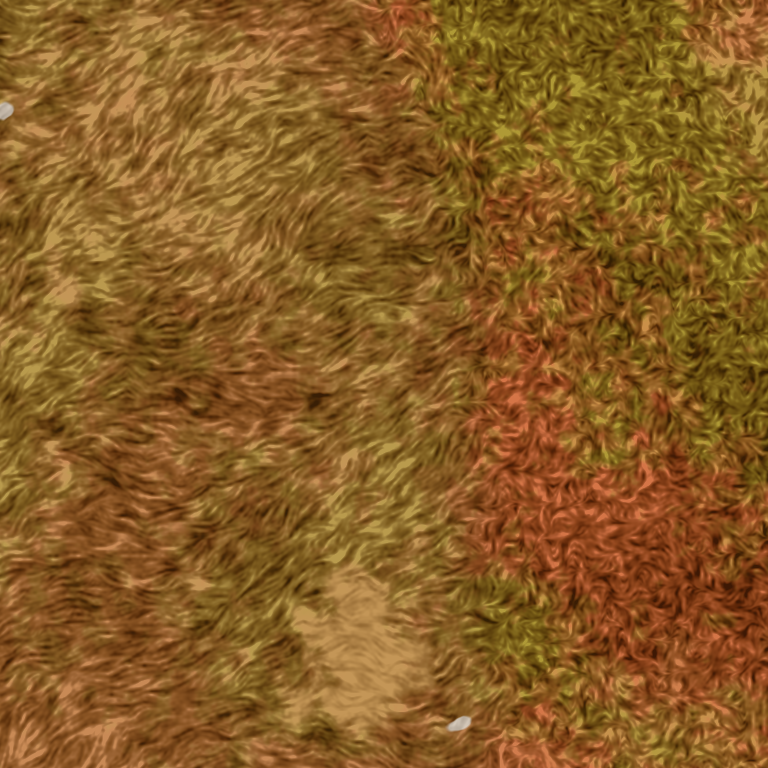
Reproduce this texture procedurally as a Shadertoy shader.

```glsl
// Dry grassy ground: streaky straw, curly green and red moss, bare sandy patches.

const float GRAIN_SCALE  = 210.0;   // fibres across the canvas
const float STRAW_LENGTH = 0.0085;  // half length of a straw streak
const float MOSS_LENGTH  = 0.0055;  // half length of a moss fibre
const float STRAW_TILT   = 0.3;     // radians
const float GRAIN_WEIGHT = 0.78;
const float CLUMP_WEIGHT = 0.38;
const float PATCH_WEIGHT = 0.28;
const float BASE_TONE    = -0.22;
const float TONE_STEP    = 0.92;    // tone distance between colour stops

const vec3 GROUND[6] = vec3[6](
    vec3(0.22, 0.12, 0.02),   // deep gaps
    vec3(0.35, 0.20, 0.04),   // shadow
    vec3(0.45, 0.29, 0.095),  // brown
    vec3(0.53, 0.36, 0.14),   // ochre
    vec3(0.61, 0.44, 0.22),   // straw
    vec3(0.77, 0.59, 0.34));  // sand
const vec3 GREEN_TINT  = vec3(0.86, 1.07, 0.72);
const vec3 RED_TINT    = vec3(1.06, 0.80, 0.98);
const vec3 ORANGE_TINT = vec3(1.05, 0.93, 0.72);
const vec3 PEBBLE      = vec3(0.74, 0.69, 0.63);
const vec2 PEBBLES[2]  = vec2[2](vec2(0.600, 0.058), vec2(0.003, 0.855));

float hash(ivec2 cell) {
    uvec2 v = uvec2(cell) * uvec2(1597u, 3571u) + 4099u;
    uint h = (v.x ^ (v.y << 11)) * 747796405u + 28913u;
    h = ((h >> 15) ^ h) * 277803737u;
    h = ((h >> 13) ^ h) * 747796405u;
    return float((h >> 16) & 65535u) / 65535.0;
}

float noise(vec2 p) {
    ivec2 c = ivec2(floor(p));
    vec2 f = fract(p);
    f = f * f * (3.0 - 2.0 * f);
    return mix(mix(hash(c), hash(c + ivec2(1, 0)), f.x),
               mix(hash(c + ivec2(0, 1)), hash(c + ivec2(1, 1)), f.x), f.y);
}

// Layered noise with roughly zero mean and unit deviation
float fbm(vec2 p) {
    float sum = 0.0, amp = 0.5;
    for (int i = 0; i < 4; i++) {
        sum += amp * (noise(p) - 0.5);
        p = mat2(1.6, 1.2, -1.2, 1.6) * p + 17.3;
        amp *= 0.5;
    }
    return sum / 0.122;
}

// Noise smeared along a direction, giving soft fibres
float fibres(vec2 p, float angle, float halfLength) {
    vec2 dir = vec2(cos(angle), sin(angle));
    float sum = 0.0;
    for (int i = -4; i <= 4; i++)
        sum += noise((p + dir * halfLength * float(i) / 4.0) * GRAIN_SCALE);
    return (sum / 9.0 - 0.5) / 0.12;
}

// Soft round falloff: 1 at the centre, 0 past the radius
float blob(vec2 p, vec2 center, vec2 radius, float softness) {
    return 1.0 - smoothstep(1.0 - softness, 1.0 + softness, length((p - center) / radius));
}

vec3 groundColor(float tone) {
    float x = clamp(tone / TONE_STEP + 2.93, 0.0, 4.999);
    int i = int(x);
    return mix(GROUND[i], GROUND[i + 1], fract(x));
}

void mainImage(out vec4 fragColor, in vec2 fragCoord) {
    vec2 p = fragCoord / iResolution.y;
    float patches = fbm(p * 5.0 + 3.0);
    float clumps = fbm(p * 27.0 + 41.0);
    vec2 warp = 0.017 * vec2(clumps, fbm(p * 24.0 + 90.0));

    // Straw on the left, moss on the right
    float border = mix(0.66, 0.50, p.y * p.y);
    float moss = smoothstep(-0.07, 0.07, p.x - border + 0.025 * patches);

    // Fibre direction: steady in straw, curling in moss
    float angle = STRAW_TILT + 1.5 * (noise(p * 6.0 + 7.0) - 0.5)
                + mix(1.3, 4.5, moss) * (noise(p * 45.0 + 60.0) - 0.5);
    float grain = fibres(p, angle, mix(STRAW_LENGTH, MOSS_LENGTH, moss));

    // Thin, worn and bare ground
    float worn = blob(p + 2.0 * warp, vec2(0.22, 0.80), vec2(0.22, 0.17), 0.5);
    float pale = blob(p + warp, vec2(1.0, 0.91), vec2(0.09, 0.11), 0.5)
               + 0.7 * blob(p + 2.0 * warp, vec2(0.86, 0.07), vec2(0.14, 0.08), 0.6);
    float bare = blob(p + warp, vec2(0.465, 0.145), vec2(0.078, 0.088), 0.3);
    float spots = smoothstep(1.6, 2.7, fbm(p * 15.0 + 120.0)) * (1.0 - 0.7 * moss);

    float tone = BASE_TONE + GRAIN_WEIGHT * grain + PATCH_WEIGHT * patches
               + CLUMP_WEIGHT * mix(1.0, 0.6, moss) * clumps
               + 0.85 * worn + 0.8 * pale + 1.1 * spots;
    tone = mix(tone, 1.75 + 0.22 * grain + 0.1 * clumps, 0.92 * bare);
    vec3 color = groundColor(tone);

    // Green, red and orange growth, strongest in the moss
    float hue = 0.75 * fbm(p * 6.0 + 200.0) + 0.55 * fbm(p * 42.0 + 260.0) + 0.5 * (p.y - 0.5);
    vec3 tint = mix(vec3(1.0), GREEN_TINT, smoothstep(0.0, 1.2, hue));
    tint = mix(tint, RED_TINT, smoothstep(0.1, 1.3, -hue));
    tint *= mix(vec3(1.0), ORANGE_TINT, 0.6 * moss);
    float growth = mix(0.4, 0.95, moss) * (1.0 - bare) * (1.0 - 0.5 * clamp(pale + worn, 0.0, 1.0));
    color *= mix(vec3(1.0), tint, growth);

    // Pale pebbles
    for (int i = 0; i < 2; i++) {
        vec2 d = mat2(0.85, -0.5, 0.5, 0.85) * (p - PEBBLES[i]) + 0.15 * warp;
        float stone = blob(d, vec2(0.0), vec2(0.015, 0.009), 0.2);
        color = mix(color, PEBBLE + 0.05 * grain, stone);
    }
    fragColor = vec4(clamp(color, 0.0, 1.0), 1.0);
}
```
